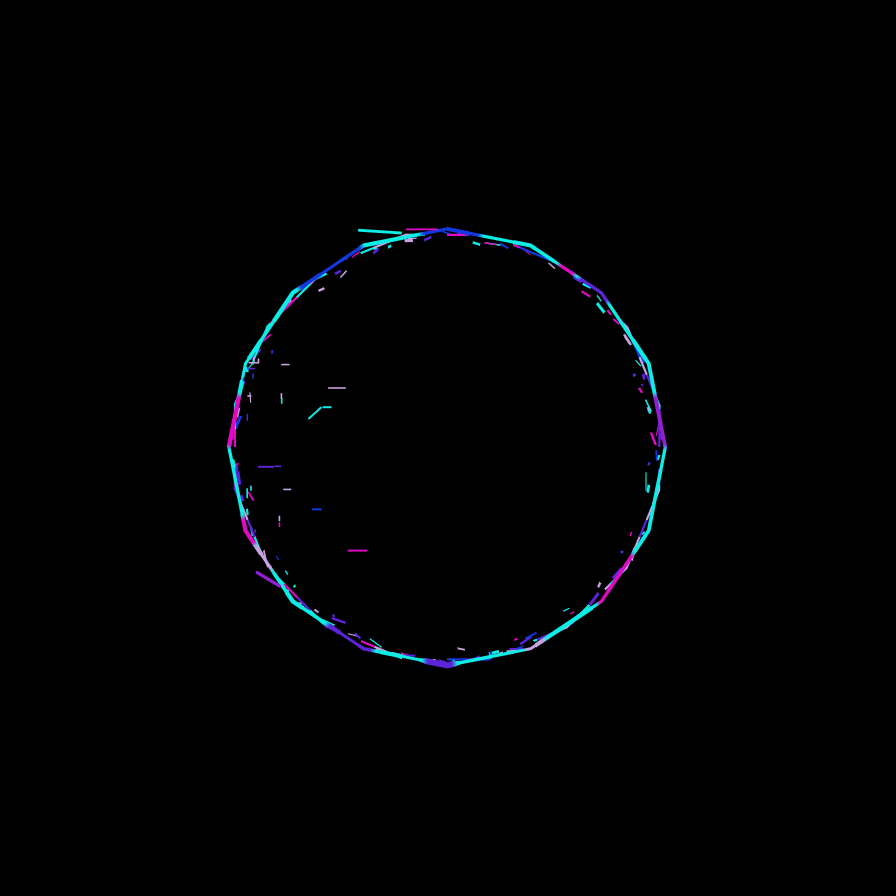
Reproduce this background procedurally as a WebGL 1 fragment shader.

```glsl
precision highp float;
uniform vec2 u_resolution;

#define CENTER vec2(0.499, 0.501)
#define RADIUS 0.2435
#define SIDES 16.0
#define CYAN vec3(0.05, 0.93, 0.9)
#define VIOLET vec3(0.36, 0.14, 0.85)
#define PURPLE vec3(0.58, 0.12, 0.82)
#define MAGENTA vec3(0.88, 0.04, 0.76)
#define BLUE vec3(0.08, 0.22, 0.88)
#define LAVENDER vec3(0.78, 0.64, 0.88)

const float TAU = 6.28319;
float pixel;

float hash(float n) {
  return fract(sin(n * 127.1 + 3.7) * 4375.85);
}

// Antialiased coverage of a signed distance
float cover(float d) {
  return clamp(0.5 - d / pixel, 0.0, 1.0);
}

float polygonDistance(vec2 q, float angle, float turn) {
  float side = TAU / SIDES;
  float local = mod(angle + turn, side) - 0.5 * side;
  return length(q) * cos(local) - RADIUS * cos(0.5 * side);
}

float dash(vec2 p, vec2 a, vec2 b, float halfWidth) {
  vec2 ab = b - a;
  float t = clamp(dot(p - a, ab) / dot(ab, ab), 0.0, 1.0);
  return cover(length(p - a - ab * t) - halfWidth);
}

vec3 palette(float h) {
  vec3 c = mix(CYAN, VIOLET, step(0.28, h));
  c = mix(c, LAVENDER, step(0.55, h));
  c = mix(c, MAGENTA, step(0.78, h));
  return mix(c, BLUE, step(0.92, h));
}

// Tints an arc given by its middle and half span in degrees
vec3 tint(vec3 base, vec3 color, float degree, float middle, float span) {
  float away = abs(mod(degree - middle + 180.0, 360.0) - 180.0);
  return mix(base, color, 1.0 - smoothstep(span - 1.0, span + 1.0, away));
}

vec3 ringColor(float degree) {
  vec3 c = tint(CYAN, PURPLE, degree, 7.0, 7.0);
  c = tint(c, VIOLET, degree, 47.0, 5.0);
  c = tint(c, MAGENTA, degree, 56.0, 2.5);
  c = tint(c, BLUE, degree, 89.0, 8.0);
  c = tint(c, BLUE, degree, 123.0, 10.0);
  c = tint(c, MAGENTA, degree, 173.0, 7.0);
  c = tint(c, MAGENTA, degree, 203.0, 4.0);
  c = tint(c, LAVENDER, degree, 211.0, 4.0);
  c = tint(c, VIOLET, degree, 243.0, 7.0);
  c = tint(c, VIOLET, degree, 268.0, 4.0);
  c = tint(c, LAVENDER, degree, 294.0, 3.0);
  return tint(c, MAGENTA, degree, 322.0, 8.0);
}

void main() {
  pixel = 1.0 / min(u_resolution.x, u_resolution.y);
  vec2 p = (gl_FragCoord.xy - 0.5 * u_resolution) * pixel + 0.5;
  vec2 q = p - CENTER;
  float angle = mod(atan(q.y, q.x), TAU);
  float degree = angle * 360.0 / TAU;
  vec3 color = vec3(0.0);

  // Broken flecks just inside the ring
  for (int i = 0; i < 5; i++) {
    float layer = float(i);
    float cells = 38.0 + 13.0 * layer;
    float id = floor(angle / TAU * cells);
    float seed = id + 97.0 * layer;
    float local = angle - (id + 0.5) * TAU / cells;
    float along = length(q) * sin(local);
    float depth = 0.004 + 0.016 * pow(hash(seed), 2.0);
    float tilt = (hash(seed + 11.3) - 0.5) * 0.7;
    float across = length(q) * cos(local) - RADIUS + depth + tilt * along;
    float halfLength = 0.001 + 0.007 * hash(seed + 23.1);
    float halfWidth = 0.0006 + 0.0012 * hash(seed + 31.9);
    float mask = cover(max(abs(across) - halfWidth, abs(along) - halfLength));
    mask *= step(0.58, hash(seed + 47.7));
    color = mix(color, palette(hash(seed + 59.3)), mask);
  }

  // Faceted ring and its turned, broken inner strand
  float rough = hash(floor(degree / 6.0));
  float inner = polygonDistance(q, angle, 0.2) + 0.002;
  float innerMask = cover(abs(inner) - 0.0012) * step(0.3, rough);
  color = mix(color, palette(hash(floor(degree / 5.0) + 71.0)), innerMask);
  float outer = polygonDistance(q, angle, 0.0);
  float thick = 0.0016 + 0.0009 * rough;
  thick += 0.0016 * (1.0 - smoothstep(3.0, 6.0, abs(degree - 268.0)));
  color = mix(color, ringColor(degree), cover(abs(outer) - thick));

  // Overshooting strokes at the rim
  color = mix(color, CYAN, dash(p, vec2(0.401, 0.743), vec2(0.447, 0.74), 0.0016));
  color = mix(color, MAGENTA, dash(p, vec2(0.454, 0.744), vec2(0.488, 0.744), 0.001));
  color = mix(color, PURPLE, dash(p, vec2(0.287, 0.361), vec2(0.312, 0.346), 0.0018));

  // Small debris near the left rim
  for (int i = 0; i < 16; i++) {
    float n = float(i) + 0.5;
    vec2 a = vec2(0.27 + 0.05 * hash(n), 0.41 + 0.2 * hash(n + 20.0));
    vec2 way = mix(vec2(1.0, 0.0), vec2(0.0, 1.0), step(0.5, hash(n + 40.0)));
    vec2 b = a + way * (0.002 + 0.008 * hash(n + 60.0));
    color = mix(color, palette(hash(n + 80.0)), dash(p, a, b, 0.0009));
  }

  // Stray strokes inside
  color = mix(color, LAVENDER * 0.8, dash(p, vec2(0.367, 0.567), vec2(0.385, 0.567), 0.0011));
  color = mix(color, CYAN, dash(p, vec2(0.345, 0.533), vec2(0.358, 0.545), 0.0011));
  color = mix(color, CYAN, dash(p, vec2(0.361, 0.5455), vec2(0.369, 0.5455), 0.0011));
  color = mix(color, BLUE, dash(p, vec2(0.349, 0.4315), vec2(0.358, 0.4315), 0.0011));
  color = mix(color, MAGENTA, dash(p, vec2(0.389, 0.3855), vec2(0.409, 0.3855), 0.0011));
  color = mix(color, VIOLET, dash(p, vec2(0.289, 0.479), vec2(0.305, 0.479), 0.0011));
  color = mix(color, CYAN * 0.7, dash(p, vec2(0.721, 0.472), vec2(0.721, 0.453), 0.0009));

  gl_FragColor = vec4(color, 1.0);
}
```
